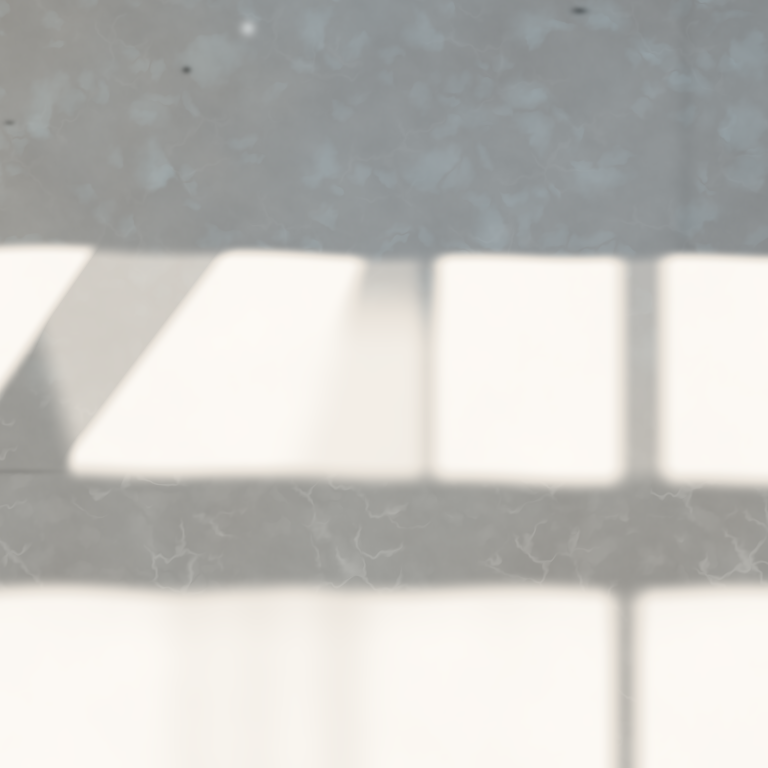
Give the GLSL for this texture, as a WebGL 1 fragment shader.

```glsl
precision highp float;
uniform vec2 u_resolution;

vec2 hash2(vec2 cell) {
  vec2 q = vec2(dot(cell, vec2(127.1, 311.7)), dot(cell, vec2(269.5, 183.3)));
  return fract(sin(q) * 4375.85);
}

// Nearest and second nearest cell distance, plus a random value per cell
vec3 cellular(vec2 p) {
  vec2 base = floor(p);
  vec3 result = vec3(9.0, 9.0, 0.0);
  for (int j = -1; j <= 1; j++) {
    for (int i = -1; i <= 1; i++) {
      vec2 cell = base + vec2(float(i), float(j));
      vec2 rnd = hash2(cell);
      float d = length(cell + rnd - p);
      if (d < result.x) result = vec3(d, result.x, rnd.x);
      else result.y = min(result.y, d);
    }
  }
  return result;
}

float waves(vec2 p) {
  float sum = 0.0;
  float amp = 0.5;
  for (int i = 0; i < 5; i++) {
    sum += amp * sin(p.x + 1.3 * sin(p.y)) * cos(p.y * 0.9 + float(i));
    p = mat2(1.5, 1.1, -1.1, 1.5) * p + 1.7;
    amp *= 0.6;
  }
  return sum;
}

// Soft step centred on an edge
float rise(float edge, float blur, float x) {
  return smoothstep(edge - blur, edge + blur, x);
}

float span(float lo, float hi, float blur, float x) {
  return rise(lo, blur, x) * (1.0 - rise(hi, blur, x));
}

float spot(vec2 p, vec2 center, vec2 radius) {
  vec2 d = (p - center) / radius;
  return exp(-dot(d, d));
}

// Scattered soft flakes; amount is the share of cells that hold one
float flakes(vec2 p, float amount) {
  vec3 c = cellular(p);
  return smoothstep(1.0 - amount, 1.1 - amount, c.z) * (1.0 - smoothstep(0.1, 0.62, c.x))
    * smoothstep(0.0, 0.25, c.y - c.x);
}

vec3 concrete(vec2 p) {
  vec2 warp = vec2(waves(p * 26.0), waves(p * 26.0 + 7.0));
  vec2 q = p + 0.026 * warp;
  float upper = rise(0.52, 0.15, p.y);
  float cool = smoothstep(0.0, 0.5, p.x + 0.12 * waves(p * 9.0)) * upper;
  vec3 color = mix(vec3(0.61, 0.607, 0.59), vec3(0.565, 0.583, 0.59), cool);
  color += 0.02 * waves(p * 8.0 + 2.0) * vec3(0.7, 1.0, 1.15);
  color -= 0.02 * upper * rise(0.9, 0.12, p.x) + 0.015 * upper * rise(0.9, 0.12, p.y);

  // Mineral flakes in two sizes, mottling and faint veins
  float flake = 0.75 * flakes(q * vec2(14.0, 16.0), 0.45) + 0.55 * flakes(q * vec2(27.0, 34.0) + 9.0, 0.4);
  color += flake * mix(vec3(0.03), vec3(0.03, 0.05, 0.058), upper);
  color += 0.012 * waves(p * 40.0) + 0.006 * waves(p * 95.0);
  vec3 web = cellular(q * vec2(17.0, 21.0) + 4.0);
  float vein = 1.0 - smoothstep(0.0, 0.17, web.y - web.x);
  color += vein * mix(0.05, 0.012, upper) * smoothstep(-0.1, 0.4, warp.y);

  // Joints and pits
  color -= 0.025 * spot(vec2(p.x, 0.0), vec2(0.893, 0.0), vec2(0.012, 1.0)) * upper;
  color -= 0.05 * spot(p, vec2(0.02, 0.386), vec2(0.06, 0.004));
  color -= 0.2 * spot(p, vec2(0.243, 0.909), vec2(0.006, 0.005));
  color -= 0.18 * spot(p, vec2(0.755, 0.986), vec2(0.01, 0.005));
  color -= 0.12 * spot(p, vec2(0.012, 0.84), vec2(0.007, 0.004));
  color += 0.2 * spot(p, vec2(0.323, 0.963), vec2(0.01));
  return color;
}

float middleLight(vec2 p) {
  // Slanted shadow at the left
  float corner = 1.0 - rise(0.122 - (0.67 - p.y) * 0.694, 0.02, p.x);
  float slant = rise(0.277 - (0.66 - p.y) * 0.76, 0.026, p.x) * rise(0.088, 0.018, p.x);
  float haze = 0.42 * rise(0.056 + (0.53 - p.y) * 0.28, 0.03, p.x);
  float light = max(max(corner, slant), haze);

  // Half shade that brightens downward, with a dark strip beside it
  float shade = mix(0.76, 0.38, rise(0.595, 0.06, p.y));
  float lean = 0.47 - 0.35 * clamp(0.66 - p.y, 0.0, 0.3);
  float blur = mix(0.05, 0.018, rise(0.57, 0.1, p.y));
  light = mix(light, shade, rise(lean, blur, p.x) * (1.0 - rise(0.572, 0.02, p.x)));
  float strip = spot(vec2(p.x, 0.0), vec2(0.557, 0.0), vec2(0.016, 1.0));
  light -= strip * mix(0.22, 0.17, rise(0.6, 0.06, p.y));

  // Right post
  light = mix(light, 0.31, span(0.806, 0.866, 0.021, p.x));
  float bump = 0.002 * sin(p.x * 23.0);
  float top = 0.677 - 0.012 * smoothstep(0.0, 0.6, p.x) + bump;
  float bottom = 0.385 - 0.012 * smoothstep(0.1, 0.8, p.x) + bump;
  return light * (1.0 - rise(top, 0.015, p.y)) * rise(bottom, 0.025, p.y);
}

float lowerLight(vec2 p) {
  float top = 0.233 + 0.003 * sin(p.x * 21.0);
  float folds = 0.05 * sin(p.x * 31.0) + 0.04 * sin(p.x * 57.0 + 1.0);
  float veil = span(0.22, 0.5, 0.12, p.x) * (0.2 + folds) + 0.06 * span(0.6, 0.7, 0.05, p.x);
  float light = 1.0 - veil - 0.12 * rise(0.19, 0.05, p.y);
  light = mix(light, 0.24, span(0.797, 0.833, 0.024, p.x));
  return light * (1.0 - rise(top, 0.024, p.y));
}

void main() {
  vec2 p = gl_FragCoord.xy / u_resolution;
  float light = clamp(middleLight(p) + lowerLight(p), 0.0, 1.0);
  vec3 cream = vec3(0.91, 0.885, 0.85);
  vec3 sun = vec3(0.988, 0.975, 0.955) + 0.005 * waves(p * 18.0);
  vec3 color = mix(concrete(p), cream, smoothstep(0.0, 0.65, light));
  color = mix(color, sun, smoothstep(0.5, 1.0, light));
  gl_FragColor = vec4(color, 1.0);
}
```
